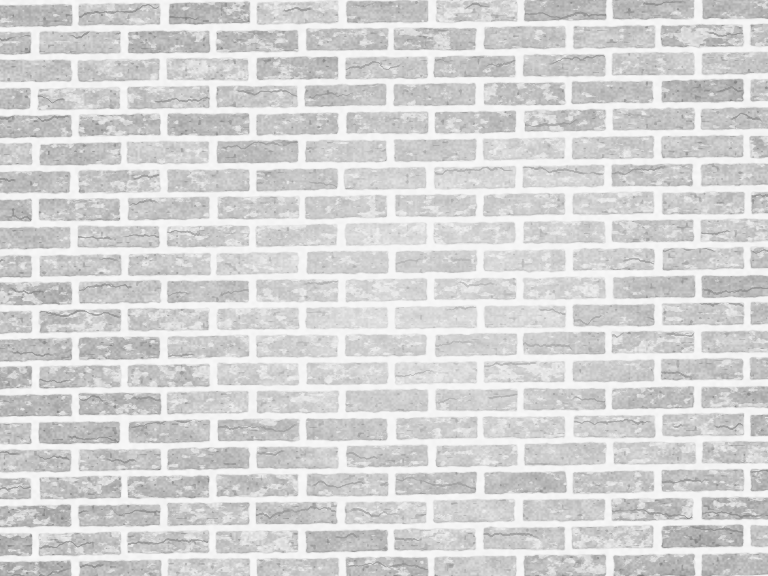
Reproduce this texture procedurally as a Shadertoy shader.

```glsl
const vec2 PITCH = vec2(0.1545, 0.0483);      // brick plus joint, in canvas heights
const vec2 HALF_BRICK = vec2(0.0708, 0.0188);
const float CORNER = 0.003;
const float ROW_CENTRE = 0.0139;              // height of the lowest course
const float EVEN_JOINT = 0.1300;              // first upright joint per course
const float ODD_JOINT = 0.0610;
const float TILT = 0.011;
const float JITTER = 0.0022;
const float EDGE_ROUGHNESS = 0.0045;
const float EDGE_SOFTNESS = 0.0011;
const float DARK_BRICK = 0.690;
const float LIGHT_BRICK = 0.795;
const float CHALK = 0.91;
const float CRACK = 0.50;
const float MORTAR = 0.958;
const vec2 GLOW_CENTRE = vec2(0.74, 0.49);
const float GLOW_RADIUS = 0.40;
const float GLOW_STRENGTH = 0.42;

float hash(vec2 p) {
    return fract(sin(dot(p, vec2(127.1, 311.7))) * 43758.5453);
}

float noise(vec2 p) {
    vec2 i = floor(p), f = fract(p);
    f = f * f * (3.0 - 2.0 * f);
    return mix(mix(hash(i), hash(i + vec2(1, 0)), f.x),
               mix(hash(i + vec2(0, 1)), hash(i + vec2(1, 1)), f.x), f.y);
}

float fbm(vec2 p) {
    float sum = 0.0, amp = 0.533;
    for (int i = 0; i < 4; i++) {
        sum += amp * noise(p);
        p = p * 2.03 + 17.3;
        amp *= 0.5;
    }
    return sum;
}

float roundedBox(vec2 p, vec2 halfSize, float radius) {
    vec2 d = abs(p) - halfSize + radius;
    return length(max(d, 0.0)) + min(max(d.x, d.y), 0.0) - radius;
}

// Thin wandering fissure along part of a brick
float crackMask(vec2 local, vec2 id) {
    float wander = (fbm(vec2(local.x * 45.0, hash(id + 3.1) * 90.0)) - 0.5) * 0.022;
    float height = (hash(id + 5.7) - 0.35) * 0.026 + local.x * (hash(id + 8.2) - 0.5) * 0.2;
    float width = 0.0014 * noise(vec2(local.x * 70.0, id.y * 7.0 + id.x));
    float line = 1.0 - smoothstep(width, width + 0.0016, abs(local.y - height - wander));
    float span = smoothstep(0.45, 0.6, noise(vec2(local.x * 22.0 + id.x * 9.0, id.y * 5.0)));
    return line * span * step(0.4, hash(id + 1.9));
}

float brickTone(vec2 p, vec2 local, vec2 id) {
    vec2 seed = id * vec2(13.7, 9.1);
    float tone = mix(DARK_BRICK, LIGHT_BRICK, hash(id + 2.3));
    tone += (fbm(local * vec2(35.0, 70.0) + seed) - 0.5) * 0.16;

    // Lime residue, heavier on some bricks
    float cover = mix(0.66, 0.46, hash(id + 6.4));
    float residue = fbm(local * vec2(65.0, 110.0) + seed + 40.0);
    tone = mix(tone, CHALK, 0.75 * smoothstep(cover, cover + 0.16, residue));

    // Grain, pits and fissures
    tone += (noise(p * 270.0) - 0.5) * 0.11;
    tone -= 0.13 * smoothstep(0.80, 0.95, noise(p * vec2(130.0, 190.0) + 70.0));
    return mix(tone, CRACK, 0.65 * crackMask(local, id));
}

void mainImage(out vec4 fragColor, in vec2 fragCoord) {
    vec2 p = fragCoord / iResolution.y;

    // Running bond with a slight lean and uneven courses
    vec2 wall = p;
    wall.y -= TILT * (p.x - 0.667) + 0.0016 * (noise(p * vec2(5.0, 8.0)) - 0.5);
    float course = (wall.y - ROW_CENTRE) / PITCH.y + 0.5;
    float row = floor(course);
    float joint = mod(row, 2.0) < 0.5 ? EVEN_JOINT : ODD_JOINT;
    float along = (wall.x - joint + (hash(vec2(row, 4.0)) - 0.5) * JITTER) / PITCH.x;
    vec2 id = vec2(floor(along), row);
    vec2 local = (fract(vec2(along, course)) - 0.5) * PITCH;

    // Each brick varies in place, size and angle
    local += (vec2(hash(id), hash(id + 9.3)) - 0.5) * JITTER * vec2(1.4, 0.7);
    local.y += local.x * (hash(id + 4.8) - 0.5) * 0.022;
    vec2 halfSize = HALF_BRICK - JITTER * 0.4 * vec2(hash(id + 7.7), hash(id + 11.0));
    float edge = roundedBox(local, halfSize, CORNER);
    edge += (fbm(p * vec2(75.0, 95.0)) - 0.5) * EDGE_ROUGHNESS;

    // Mortar with contact shade beside the bricks
    float tone = MORTAR + (noise(p * 150.0) - 0.5) * 0.03;
    tone -= 0.07 * (1.0 - smoothstep(0.0, 0.0028, edge));

    // Brick face with a worn, darker lower rim
    float face = brickTone(p, local, id);
    float rim = smoothstep(-0.0035, -0.0005, edge);
    face -= 0.10 * rim * smoothstep(0.2, -0.8, local.y / halfSize.y) * noise(p * 60.0);
    float soft = max(EDGE_SOFTNESS, 0.7 / iResolution.y);
    tone = mix(face, tone, smoothstep(-soft, soft, edge));

    // Pale light over the middle
    vec2 away = (p - GLOW_CENTRE) / GLOW_RADIUS;
    tone = mix(tone, 0.97, GLOW_STRENGTH * exp(-dot(away, away)));
    fragColor = vec4(vec3(clamp(tone, 0.0, 1.0)), 1.0);
}
```
